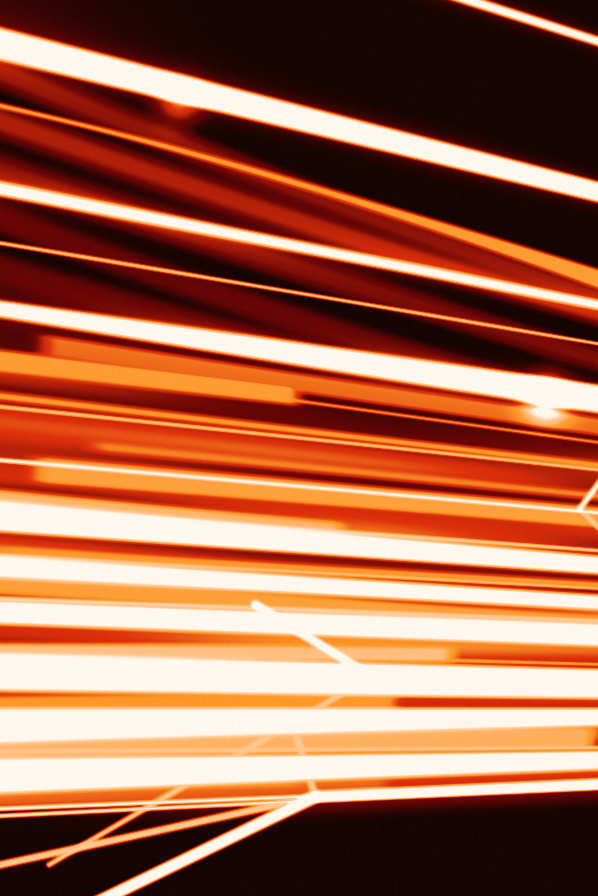
This background is drawn by a WebGL 1 fragment shader. Its source:

```glsl
precision highp float;
// Long-exposure light trails: glowing streaks that fan out across a dark field.

uniform vec2 u_resolution;

const float FAN_SPREAD = 0.22;    // how fast the trails converge to the right
const float FAN_LEVEL = 0.20;     // height at which trails run horizontally
const float EDGE_SOFTNESS = 0.0045;
const float HALO_SIZE = 0.014;
const float HALO_HEAT = 0.16;
const float GRAIN = 0.012;

const vec3 NIGHT = vec3(0.085, 0.018, 0.008);
const vec3 EMBER = vec3(0.40, 0.02, 0.02);
const vec3 RED = vec3(0.86, 0.18, 0.04);
const vec3 ORANGE = vec3(0.99, 0.59, 0.15);
const vec3 PEACH = vec3(1.00, 0.77, 0.55);
const vec3 WHITE = vec3(1.00, 0.97, 0.93);

float hash(float n) { return fract(sin(n * 127.1) * 43758.55); }

float hash2(vec2 p) { return fract(sin(dot(p, vec2(127.1, 311.7))) * 43758.55); }

float noise(vec2 p) {
  vec2 i = floor(p);
  vec2 f = fract(p);
  f = f * f * (3.0 - 2.0 * f);
  return mix(mix(hash2(i), hash2(i + vec2(1.0, 0.0)), f.x),
             mix(hash2(i + vec2(0.0, 1.0)), hash2(i + 1.0), f.x), f.y);
}

// Coverage of a soft stroke at distance d from its centre line.
float stroke(float d, float halfWidth, float soft) {
  return 1.0 - smoothstep(max(halfWidth - soft, 0.0), halfWidth + soft, d);
}

float span(float x, float start, float end) {
  return smoothstep(start - 0.03, start + 0.03, x)
       * (1.0 - smoothstep(end - 0.02, end + 0.02, x));
}

// Raises heat to the given level wherever the mask covers it.
float lay(float heat, float level, float mask) {
  return mix(heat, max(heat, level), mask);
}

float brightTrail(float heat, float d, float halfWidth, float level) {
  heat += (1.0 - heat) * HALO_HEAT * exp(-max(d - halfWidth, 0.0) / HALO_SIZE);
  return lay(heat, level, stroke(d, halfWidth, EDGE_SOFTNESS));
}

float segmentDistance(vec2 p, vec2 a, vec2 ab) {
  return length(p - a - ab * clamp(dot(p - a, ab) / dot(ab, ab), 0.0, 1.0));
}

// Two straight arms that meet in a sharp corner.
float kink(float heat, vec2 p, vec2 corner, vec2 armA, vec2 armB, float halfWidth) {
  heat = lay(heat, 0.97, stroke(segmentDistance(p, corner, armA), halfWidth, 0.003));
  return lay(heat, 0.80, stroke(segmentDistance(p, corner, armB), halfWidth * 0.6, 0.003));
}

float flare(vec2 offset) { return exp(-dot(offset, offset) * 1700.0); }

vec3 heatColor(float h) {
  vec3 c = mix(NIGHT, EMBER, smoothstep(0.02, 0.22, h));
  c = mix(c, RED, smoothstep(0.20, 0.43, h));
  c = mix(c, ORANGE, smoothstep(0.42, 0.62, h));
  c = mix(c, PEACH, smoothstep(0.60, 0.80, h));
  return mix(c, WHITE, smoothstep(0.78, 0.96, h));
}

void main() {
  vec2 p = gl_FragCoord.xy / u_resolution.y;
  float x = gl_FragCoord.x / u_resolution.x;
  // Lane: height at which the trail through this point meets the left edge
  float lane = (p.y - FAN_SPREAD * FAN_LEVEL * x) / (1.0 - FAN_SPREAD * x);

  // Smouldering base, dense in the lower middle
  float dense = smoothstep(0.05, 0.14, lane) * (1.0 - smoothstep(0.54, 0.66, lane));
  float heat = dense * 0.56 * noise(vec2(x * 1.6, lane * 34.0));
  heat += 0.10 * (1.0 - x) * noise(vec2(x * 2.0, lane * 12.0));

  // Dim wide bands that cross the upper trails
  for (int i = 0; i < 5; i++) {
    float n = float(i);
    float d = abs(lane - 0.70 - 0.055 * n + (0.08 + 0.07 * hash(n + 3.0)) * x);
    heat = lay(heat, mix(0.18, 0.40, hash(n + 9.0)), stroke(d, 0.016, 0.012));
  }
  // Orange ribbons with blunt ends
  for (int i = 0; i < 16; i++) {
    float n = float(i) + 20.0;
    float center = 0.10 + 0.035 * float(i) + 0.02 * (hash(n) - 0.5);
    float d = abs(lane - center - 0.03 * (hash(n + 0.3) - 0.5) * x);
    float start = mix(-0.7, 0.45, hash(n + 0.5));
    float mask = stroke(d, mix(0.004, 0.015, hash(n + 0.7)), 0.005);
    heat = lay(heat, mix(0.46, 0.84, hash(n + 0.9)), mask * span(x, start, start + 1.15));
  }
  // One orange trail bending through the upper field
  float bend = abs(lane - 0.882 + 0.055 * x * x);
  heat = lay(heat, 0.64, stroke(bend, mix(0.001, 0.014, x * x), 0.005));

  // Fine filaments, sparser towards the top
  for (int i = 0; i < 15; i++) {
    float n = float(i) + 60.0;
    float center = 0.08 + 0.64 * pow(float(i) / 14.0, 1.4) + 0.01 * hash(n);
    float d = abs(lane - center - 0.02 * (hash(n + 0.4) - 0.5) * x);
    heat = lay(heat, mix(0.55, 0.95, hash(n + 0.6)), stroke(d, 0.0018, 0.0028));
  }
  // White trails of the dense part
  for (int i = 0; i < 6; i++) {
    float n = float(i) + 90.0;
    float center = 0.137 + 0.058 * float(i) + 0.012 * (hash(n) - 0.5);
    float d = abs(lane - center - 0.02 * (hash(n + 0.2) - 0.5) * x);
    float taper = mix(1.0, mix(0.6, 1.3, hash(n + 0.8)), x);
    heat = brightTrail(heat, d, mix(0.008, 0.021, hash(n + 0.5)) * taper, 0.97);
  }
  // White trails of the sparse upper part, spaced wider with height
  for (int i = 0; i < 4; i++) {
    float n = float(i);
    float center = 0.655 + 0.13 * n + 0.0045 * n * n * n;
    float taper = i == 0 ? 0.5 + 0.6 * x : 1.0 - 0.2 * x;
    heat = brightTrail(heat, abs(lane - center), mix(0.018, 0.008, mod(n, 2.0)) * taper, 0.98);
  }
  // Kinked trails and soft flares
  heat = kink(heat, p, vec2(0.352, 0.111), vec2(-0.25, -0.121), vec2(-0.36, -0.078), 0.007);
  heat = kink(heat, p, vec2(0.352, 0.111), vec2(0.34, 0.015), vec2(-0.025, 0.08), 0.006);
  heat = kink(heat, p, vec2(0.415, 0.245), vec2(-0.13, 0.08), vec2(-0.36, -0.21), 0.005);
  heat = kink(heat, p, vec2(0.647, 0.432), vec2(0.03, 0.04), vec2(0.03, -0.03), 0.003);
  heat += 0.8 * flare(p - vec2(0.61, 0.555)) + 0.4 * flare(p - vec2(0.20, 0.885));

  vec3 color = heatColor(clamp(heat, 0.0, 1.0));
  gl_FragColor = vec4(color + GRAIN * (hash2(floor(p * 512.0)) - 0.5), 1.0);
}
```
